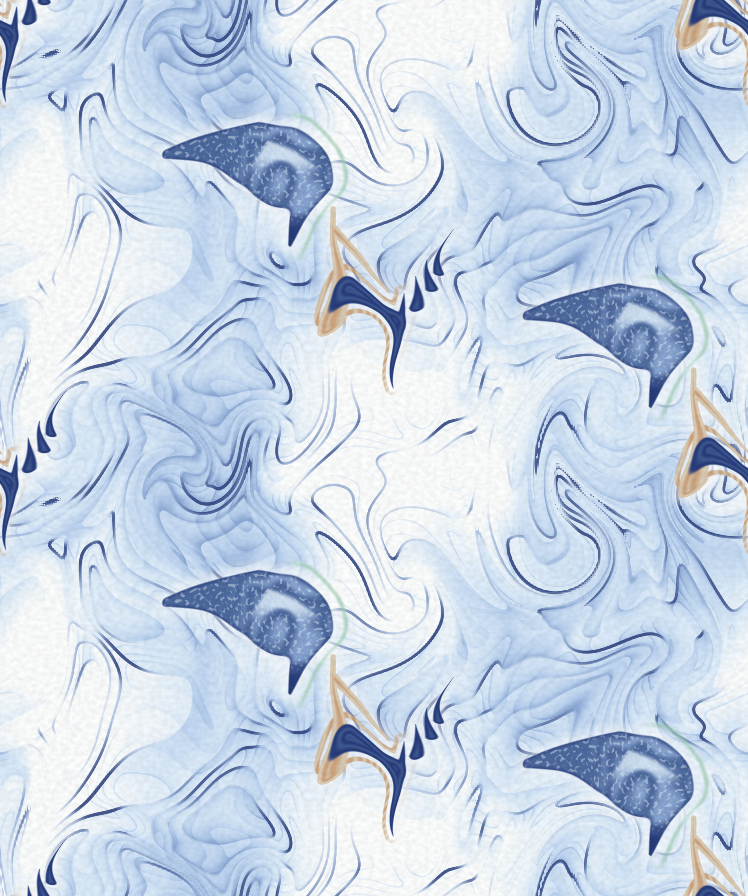
A WebGL 2 fragment shader for this pattern:

```glsl
#version 300 es
precision highp float;
// Marbled paper: swirling blue washes, fine ink veins, dark pools and tan-edged flames.
#define REPEATS vec2(1.0, 2.0)
#define PERIOD vec2(5.0, 3.0)
#define COPY_SHIFT vec2(2.41, -1.08)
#define SWIRLS 18
#define SWIRL_TURN 5.6
#define BANDS 4.2
#define LINE_WIDTH 0.006
#define WASH_LEVEL 0.52
#define GRAIN 0.035

uniform vec2 u_resolution;
out vec4 fragColor;

const vec3 PAPER = vec3(.965, .97, .968), PALE = vec3(.84, .9, .955), SKY = vec3(.72, .81, .92);
const vec3 MID = vec3(.54, .65, .82), NAVY = vec3(.29, .4, .6), INK = vec3(.15, .23, .47);
const vec3 TAN = vec3(.83, .77, .67), RUST = vec3(.77, .59, .43), GREEN = vec3(.62, .79, .7);

// Wash centres: x, y, strength (negative leaves bare paper)
const vec3 WASHES[12] = vec3[12](
  vec3(1.5, 2.7, .5), vec3(1.2, .15, .45), vec3(1.8, 1.1, .35), vec3(4.6, 2.1, .5),
  vec3(3, 2, .3), vec3(4.1, 1.3, .25), vec3(2.5, 2.2, -.75), vec3(2.5, 2.8, -.5),
  vec3(.7, .9, -.4), vec3(.1, 1.8, -.5), vec3(2.6, .3, -.55), vec3(3.4, 2.7, -.4));

float hash(vec2 p) { return fract(sin(dot(p, vec2(127.1, 311.7))) * 43758.5453); }
vec2 wrap(vec2 d) { return d - PERIOD * round(d / PERIOD); }

float corner(vec2 cell, vec2 offset, vec2 period, float seed) {
  float a = 6.2832 * hash(floor(mod(cell + .5, period)) + seed);
  return dot(vec2(cos(a), sin(a)), offset);
}
// Gradient noise, about -1 to 1, that wraps with PERIOD for whole frequencies
float noise(vec2 q, vec2 freq, float seed) {
  vec2 p = q * freq, i = floor(p), f = p - i, n = PERIOD * freq, e = vec2(1, 0);
  vec2 u = f * f * f * (f * (f * 6. - 15.) + 10.);
  float low = mix(corner(i, f, n, seed), corner(i + e, f - e, n, seed), u.x);
  float high = mix(corner(i + e.yx, f - e.yx, n, seed), corner(i + 1., f - 1., n, seed), u.x);
  return 1.4 * mix(low, high, u.y);
}
vec2 drift(vec2 q, float freq, float seed) {
  return vec2(noise(q, vec2(freq), seed), noise(q, vec2(freq), seed + 17.3));
}
// Local whirls followed by a gentle drift
vec2 stir(vec2 q) {
  for (int i = 0; i < SWIRLS; i++) {
    float k = float(i), r = mix(.28, .5, hash(vec2(k, 4.1)));
    vec2 d = wrap(q - PERIOD * vec2(hash(vec2(k, 1.3)), hash(vec2(k, 7.9))));
    float a = SWIRL_TURN * (hash(vec2(k, 9.7)) - .5) * exp(-dot(d, d) / (r * r));
    q += mat2(cos(a), sin(a), -sin(a), cos(a)) * d - d;
  }
  q += .3 * drift(q, 1., 3.1);
  return q + .17 * drift(q, 2., 8.4);
}

float taper(vec2 p, vec2 a, vec2 b, float ra, float rb) {
  vec2 e = b - a;
  float h = clamp(dot(p - a, e) / dot(e, e), 0., 1.);
  return length(p - a - e * h) - mix(ra, rb, h);
}
float smin(float a, float b, float k) {
  float h = max(k - abs(a - b), 0.) / k;
  return min(a, b) - h * h * k * .25;
}
float fill(float d, float px) { return 1. - smoothstep(-px, px, d); }

// Rounded pool with a pointed end and a curled tail
float poolShape(vec2 p) {
  float body = taper(p, vec2(.05, .05), vec2(-.55, .07), .2, .03);
  float bulb = length(p - vec2(.27, -.03)) - .26;
  return smin(smin(body, bulb, .1), taper(p, vec2(.42, -.15), vec2(.24, -.55), .1, .01), .06);
}
// Flame with a pointed foot and an arm of slanted leaves
float flameShape(vec2 p) {
  float d = taper(p, vec2(-.22, -.05), vec2(.15, -.24), .085, .03);
  d = smin(d, taper(p, vec2(.12, -.22), vec2(.25, -.65), .055, .002), .1);
  for (float k = 0.; k < 4.; k++) {
    vec2 root = vec2(.16 + .11 * k, -.26 + .14 * k);
    d = smin(d, taper(p, root, root + vec2(.06, .27), .035, .002), .03);
  }
  return d;
}
// x: one-sided fading band, y: thin line on its edge
vec2 veins(float t, float px, float width) {
  float slope = length(vec2(dFdx(t), dFdy(t))) + 1e-3, v = fract(t);
  float dense = smoothstep(.1, .35, slope), dist = min(v, 1. - v) / slope * px;
  float band = mix(exp(-3. * v) * smoothstep(0., 1.5 * slope, v), .32, dense);
  return vec2(band, (1. - smoothstep(width, width + px, dist)) * (1. - dense));
}

void main() {
  vec2 q = gl_FragCoord.xy / u_resolution * PERIOD * REPEATS, w = stir(q);
  float px = PERIOD.y * REPEATS.y / u_resolution.y;

  // Washes and veins
  float wash = WASH_LEVEL + .4 * noise(w, vec2(1), 21.) + .2 * noise(w, vec2(3, 2), 27.);
  for (int i = 0; i < 12; i++) {
    vec2 d = wrap(mix(q, w, .6) - WASHES[i].xy);
    wash += WASHES[i].z * exp(-dot(d, d) / .3);
  }
  wash = clamp(wash, 0., 1.);
  float weight = noise(w, vec2(3), 33.);
  float level = noise(w, vec2(1), 5.) + .5 * noise(w, vec2(2, 1), 11.);
  vec2 broad = veins(BANDS * level, px, LINE_WIDTH * (.6 + weight));
  vec2 fine = veins(BANDS * noise(w, vec2(3, 2), 14.), px, LINE_WIDTH * .3);
  float tone = wash * .56 + broad.x * (.14 + .36 * wash) + fine.x * (.05 + .2 * wash);
  tone += .07 * noise(w, vec2(9, 4), 2.) + .3 * fine.y * smoothstep(-.2, .4, weight);
  tone = 3.2 * (tone - .11);
  vec3 col = mix(PAPER, PALE, clamp(tone, 0., 1.));
  col = mix(col, SKY, clamp(tone - 1., 0., 1.));
  col = mix(col, MID, clamp(tone - 2., 0., 1.));
  vec3 line = mix(MID, INK, smoothstep(.1, .55, weight));
  col = mix(col, line, broad.y * smoothstep(-.3, .4, weight) * .85);

  // Two copies of pool and flame
  for (int k = 0; k < 2; k++) {
    vec2 p = wrap(q - vec2(1.68, 1.91) - float(k) * COPY_SHIFT);
    p += .07 * drift(p, 2., 4.);
    float d = poolShape(p), ring = length(p - vec2(.22, -.13)), cloud = noise(p, vec2(5), 12.);
    float arcs = .5 + .5 * sin(ring * 42. + 4. * cloud);
    vec3 pool = mix(NAVY, MID, arcs * smoothstep(-.3, .25, p.x) * .9);
    pool = mix(pool, PALE, smoothstep(.1, .5, noise(p, vec2(40), 1.)) * .45);
    float crescent = fill(abs(ring - .2) - .045 - .06 * cloud, .02);
    pool = mix(pool, PALE, crescent * smoothstep(-.08, .06, p.y) * .85);
    pool = mix(pool, INK, max(smoothstep(-.03, 0., d) * .6, smoothstep(-.3, -.45, p.y)));
    col = mix(col, PAPER, fill(d - .05, .06) * .5);
    col = mix(col, GREEN, fill(abs(d - .075) - .012, .012) * smoothstep(.2, .4, p.x) * .7);
    col = mix(col, pool, fill(d, px));

    p = wrap(q - vec2(2.52, 1.07) - float(k) * COPY_SHIFT);
    p.x += .04 * sin(8. * p.y);
    p += .16 * drift(p, 2., 5.);
    d = flameShape(p);
    float strand = taper(p, vec2(-.28, .47), vec2(-.27, -.22), .02, .055);
    strand = min(strand, taper(p, vec2(-.26, .3), vec2(.1, 0), .04, .01));
    float fringe = fill(min(strand, abs(d - .05) - .016), px) * (1. - smoothstep(.1, .3, p.x));
    col = mix(col, PAPER, fill(min(d, strand) - .05, .07) * .6);
    col = mix(col, mix(TAN, RUST, .5 + .5 * sin(strand * 130.)), fringe * .9);
    col = mix(col, mix(INK, NAVY, .3 + .3 * sin(d * 150.)), fill(d, px));
  }

  // Paper tooth
  col *= 1. + GRAIN * (noise(q, vec2(24, 32), 40.) + .5 * noise(q, vec2(50), 41.));
  fragColor = vec4(clamp(col, 0., 1.), 1);
}
```
